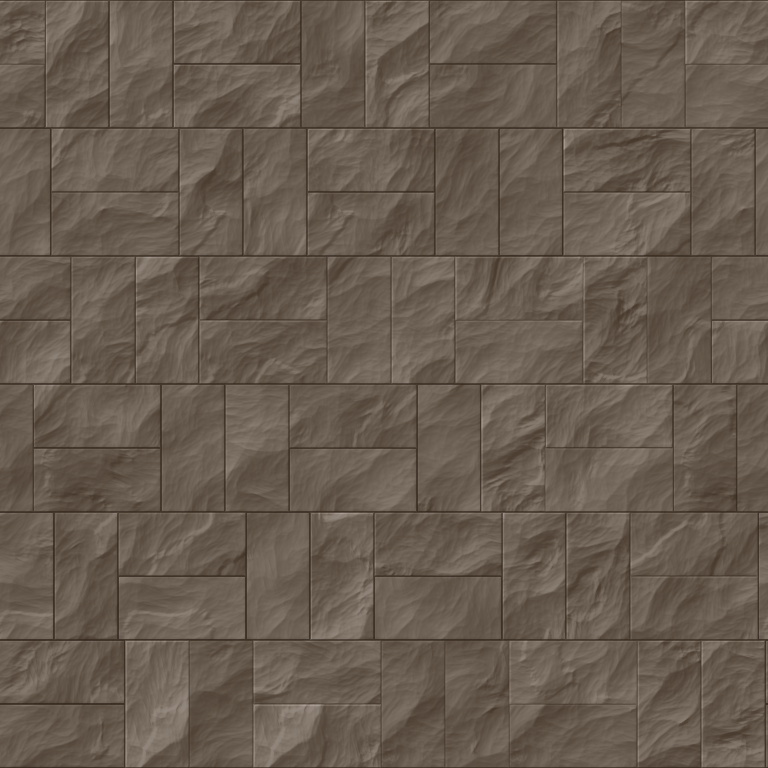
Write a Shadertoy shader that draws this texture.

```glsl
const float rowShift[6] = float[6](1.977, 0.922, 0.258, 1.555, 0.398, 1.352);

vec2 hash2(vec2 p) {
    vec3 a = fract(p.xyx * vec3(0.1031, 0.1030, 0.0973));
    a += dot(a, a.yzx + 33.33);
    return fract((a.xx + a.yz) * a.zy);
}

// Squared distance to the nearest jittered cell point
float cellular(vec2 p) {
    vec2 cell = floor(p), f = p - cell;
    float nearest = 4.0;
    for (int y = -1; y <= 1; y++)
    for (int x = -1; x <= 1; x++) {
        vec2 o = vec2(x, y);
        vec2 d = o + hash2(cell + o) - f;
        nearest = min(nearest, dot(d, d));
    }
    return nearest;
}

// Split slate: slanted chips in layers and a few sharp, broken ledges
float stoneHeight(vec2 p, vec2 seed) {
    float angle = 0.75 + 0.9 * (seed.x - 0.5);
    vec2 along = vec2(cos(angle), sin(angle));
    vec2 q = vec2(dot(p, along) * 1.5, dot(p, vec2(-along.y, along.x)) * 2.2);
    q += seed * 40.0 + 10.0;
    q += 0.1 * sin(q.yx * 2.7 + seed * 6.0) + 0.04 * sin(q.yx * 8.3 + seed.yx * 9.0);

    float chips = 0.0, amp = 0.5;
    vec2 r = q;
    for (int i = 0; i < 5; i++) {
        chips += amp * cellular(r);
        r = mat2(1.6, 1.2, -1.2, 1.6) * r + 7.3;
        r += 0.12 * sin(r.yx * 2.1);
        amp *= 0.43;
    }
    float level = 1.3 * cellular(q * 0.6 + 3.0) + 0.3 * sin(q.y * 1.9 + seed.y * 6.0) + 1.1 * chips;
    float ledge = floor(level) + smoothstep(0.86, 1.0, fract(level));
    return chips + 0.13 * ledge;
}

void mainImage(out vec4 fragColor, in vec2 fragCoord) {
    vec2 p = 6.0 * fragCoord / iResolution.xy;
    float pixel = 6.0 / iResolution.y;

    // Each row alternates two stacked slabs with two upright slabs
    float row = floor(p.y);
    float x = p.x - rowShift[int(row)] + 2.0;
    float column = mod(floor(x * 0.5), 3.0);
    vec2 block = vec2(mod(x, 2.0), fract(p.y));
    bool stacked = block.x < 1.0;
    vec2 size = stacked ? vec2(1.0, 0.5) : vec2(0.5, 1.0);
    vec2 slab = floor(block / size);
    vec2 local = block - slab * size;
    vec2 seed = hash2(vec2(column * 8.0 + slab.x * 2.0 + slab.y + (stacked ? 0.0 : 4.0), row * 5.0) + 3.7);
    vec2 wear = hash2(seed * 91.0 + 5.0);

    // Relief lit from the upper left, rougher on some slabs
    float e = 0.012;
    float h = stoneHeight(local, seed);
    vec2 slope = vec2(stoneHeight(local + vec2(e, 0.0), seed) - h,
                      stoneHeight(local + vec2(0.0, e), seed) - h) / e;
    float relief = dot(slope, vec2(0.6, -0.8)) * mix(0.17, 0.31, wear.x);
    float shade = (relief > 0.0 ? 0.13 : 0.1) * tanh(relief);

    // Slab tone and broad mottling
    shade += 0.045 * (seed.y - 0.5) + 0.006;
    shade += 0.022 * sin(local.x * 5.0 + seed.x * 20.0 + 1.5 * sin(local.y * 5.0 + seed.y * 9.0));
    shade += 0.012 * sin(dot(local, vec2(7.0, -9.0)) + wear.y * 20.0);
    vec3 color = vec3(0.405, 0.355, 0.308) + shade * vec3(0.97, 1.0, 1.03);

    // Bevels: a pale line on the top and left, a soft dim on the bottom and right
    vec2 far = size - local;
    float lit = min(local.x, far.y), dim = min(far.x, local.y);
    color += 0.1 * mix(0.15, 1.0, wear.x) * (1.0 - smoothstep(0.01, 0.022, lit));
    color -= 0.04 * mix(0.1, 1.0, wear.y) * (1.0 - smoothstep(0.0, 0.03, dim));

    // Thin joints, nearly closed between some slabs and firm along the rows
    float seam = 1.0 - smoothstep(0.006 - 0.5 * pixel, 0.006 + 0.5 * pixel, min(lit, dim));
    float rowEdge = min(block.y, 1.0 - block.y);
    float rowSeam = 1.0 - smoothstep(0.006 - 0.5 * pixel, 0.006 + 0.5 * pixel, rowEdge);
    float joint = max(seam * mix(0.15, 0.9, wear.y), rowSeam * 0.7);
    color = mix(color, vec3(0.19, 0.145, 0.105), joint);

    fragColor = vec4(color, 1.0);
}
```
